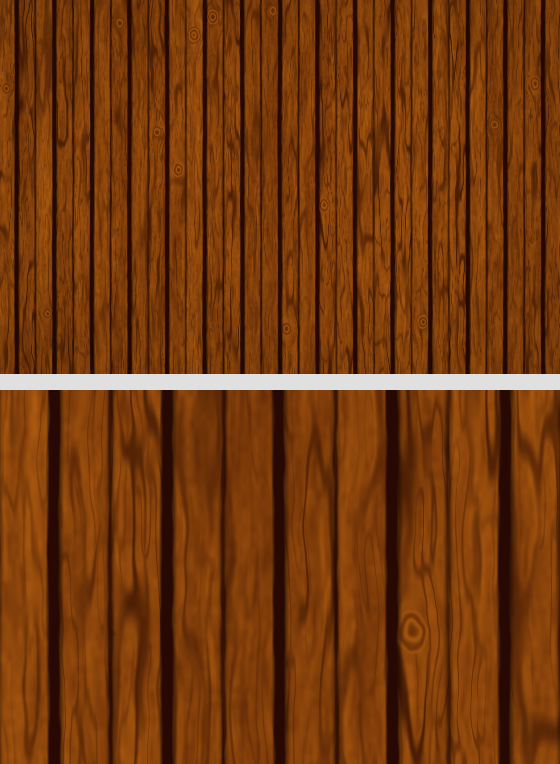
Top: the whole. Bottom: its middle third, enlarged.
Reproduce this texture procedurally as a Shadertoy shader.

```glsl
#define BOARDS 14.9
#define PHASE 0.446
#define GROOVE 0.048
#define SEAM 0.017
#define KNOT_CHANCE 0.36
#define CRACK_DEPTH 0.85
#define HONEY vec3(0.635, 0.330, 0.055)
#define UMBER vec3(0.425, 0.190, 0.027)
#define CRACK vec3(0.230, 0.080, 0.010)
#define GAP vec3(0.150, 0.030, 0.008)

float hash(vec2 p) {
    vec3 q = fract(p.xyx * 0.1031);
    q += dot(q, q.yzx + 33.33);
    return fract((q.x + q.y) * q.z);
}

float noise(vec2 p) {
    vec2 cell = floor(p), f = fract(p);
    f = f * f * (3.0 - 2.0 * f);
    float low = mix(hash(cell), hash(cell + vec2(1, 0)), f.x);
    float high = mix(hash(cell + vec2(0, 1)), hash(cell + vec2(1, 1)), f.x);
    return mix(low, high, f.y);
}

// Thin wavy lines along the middle contour of a noise field
float ridge(vec2 p) {
    return 1.0 - abs(2.0 * noise(p) - 1.0);
}

// Coverage of a vertical gap with the given half width
float gap(float dist, float halfWidth, float soft) {
    return 1.0 - smoothstep(halfWidth - soft, halfWidth + soft, dist);
}

void mainImage(out vec4 fragColor, in vec2 fragCoord) {
    // One unit is one board, made of two slats
    float pixel = BOARDS / iResolution.x;
    vec2 p = fragCoord * pixel;
    p.x -= PHASE;
    p.x += 0.014 * (noise(vec2(floor(p.x + 0.25) * 9.0, p.y * 0.6)) - 0.5);
    float slat = floor(p.x * 2.0);
    float board = floor(p.x);
    float seed = hash(vec2(slat, 3.7));
    float height = BOARDS * iResolution.y / iResolution.x;
    vec2 local = vec2(p.x - (slat + 0.5) * 0.5, p.y);

    // Knot position, size and elliptical distance
    float hasKnot = step(hash(vec2(slat, 11.0)), KNOT_CHANCE);
    float size = mix(0.09, 0.20, hash(vec2(slat, 17.0)));
    vec2 center = vec2(0.16 * (hash(vec2(slat, 23.0)) - 0.5),
                       height * hash(vec2(slat, 31.0)));
    vec2 toKnot = (local - center) * vec2(1.0, 0.75);
    float r = length(toKnot) + 0.03 * (noise(local * 12.0) - 0.5);

    // Grain flows around the knot and wavers along the slat
    float bulge = hasKnot * 0.8 * exp(-r * r / (size * size * 4.0));
    vec2 grain = local;
    grain.x -= toKnot.x * bulge;
    grain.x += 0.07 * (noise(vec2(slat * 5.0, p.y * 1.3)) - 0.5);
    grain.x += 0.035 * (noise(vec2(grain.x * 6.0 + slat * 13.0, p.y * 3.5)) - 0.5);
    grain += vec2(slat * 3.17, seed * 60.0);

    // Broad, medium and fine streaks
    float tone = 0.53 + 0.30 * (seed - 0.5);
    tone += 0.35 * (noise(grain * vec2(3.0, 0.5)) - 0.5);
    tone += 0.45 * (noise(grain * vec2(13.0, 0.9)) - 0.5);
    tone += 0.40 * (noise(grain * vec2(26.0, 4.0) + 7.0) - 0.5);
    tone += 0.22 * (noise(grain * vec2(24.0, 14.0) + 19.0) - 0.5);

    // Dark cracks, stronger in patches and on weathered slats
    float patchy = smoothstep(0.25, 0.75, noise(grain * vec2(5.0, 0.8) + 41.0));
    float cracks = smoothstep(0.70, 0.98, ridge(grain * vec2(9.0, 0.75) + 5.0)) * patchy;
    float hairs = smoothstep(0.72, 1.0, ridge(grain * vec2(16.0, 1.5) + 53.0));
    cracks = max(cracks, 0.6 * hairs * (1.0 - 0.6 * patchy));
    cracks *= mix(0.45, 1.0, hash(vec2(slat, 47.0)));

    // Knot rings with a dark heart
    float knot = hasKnot * (1.0 - smoothstep(size * 0.75, size, r));
    float rings = 0.5 + 0.5 * cos(r * 85.0 + 2.0 * seed);
    float heart = 1.0 - smoothstep(0.012, 0.04, r);
    tone = mix(tone, 0.55 + 0.4 * rings, knot * 0.8);
    cracks = mix(cracks, max(0.45 * (1.0 - rings), 0.7 * heart), knot);

    vec3 color = mix(UMBER, HONEY, clamp(tone, -0.2, 1.15));
    color = mix(color, CRACK, cracks * CRACK_DEPTH);

    // Rounded edges beside wide grooves and narrow seams
    float side = fract(p.x + 0.5) - 0.5;
    float grooveDist = abs(side);
    float seamDist = abs(fract(p.x) - 0.5);
    float fray = 0.016 * (noise(vec2(slat * 7.0, p.y * 5.0)) - 0.5);
    float shadeReach = side > 0.0 ? 0.10 : 0.075;
    color *= 1.0 - 0.45 * (1.0 - smoothstep(GROOVE, shadeReach, grooveDist));
    color *= 1.0 - 0.25 * (1.0 - smoothstep(SEAM, 0.055, seamDist));

    float seamDepth = mix(0.55, 0.95, hash(vec2(board, 61.0)));
    seamDepth *= mix(0.7, 1.0, noise(vec2(board * 3.0, p.y * 1.5)));
    color = mix(color, GAP, seamDepth * gap(seamDist + fray, SEAM, max(pixel * 0.6, 0.012)));
    color = mix(color, GAP, gap(grooveDist + fray, GROOVE, max(pixel * 0.6, 0.012)));

    // Gentle falloff of light toward the corners
    vec2 corner = fragCoord / iResolution.xy - 0.5;
    color *= 1.04 - 0.28 * dot(corner, corner);
    fragColor = vec4(color, 1.0);
}
```
